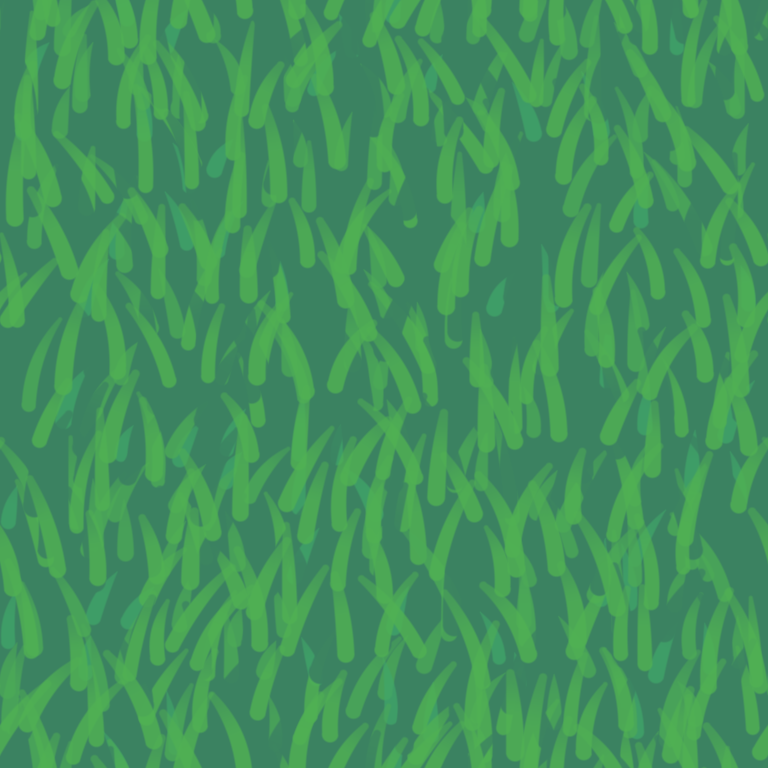
A WebGL 1 fragment shader for this pattern:

```glsl
precision highp float;
uniform vec2 u_resolution;

// Colours
const vec3 SHADE = vec3(0.230, 0.508, 0.380);
const vec3 GRASS = vec3(0.312, 0.692, 0.325);
const vec3 BACK_GRASS = vec3(0.295, 0.665, 0.340);
const vec3 TEAL = vec3(0.250, 0.650, 0.410);

// Whole cells per canvas, one stroke in each
const vec2 SHARD_GRID = vec2(15.0, 13.0);
const vec2 BACK_GRID = vec2(14.0, 10.0);
const vec2 SHADE_GRID = vec2(13.0, 10.0);
const vec2 FRONT_GRID = vec2(17.0, 11.0);

// Shortest length, longest length, root radius, tip radius
const vec4 SHARD_SHAPE = vec4(0.040, 0.085, 0.0100, 0.0005);
const vec4 BACK_SHAPE = vec4(0.075, 0.130, 0.0105, 0.0030);
const vec4 SHADE_SHAPE = vec4(0.080, 0.130, 0.0140, 0.0050);
const vec4 FRONT_SHAPE = vec4(0.078, 0.132, 0.0108, 0.0050);

const float MAX_LEAN = 0.58;     // radians from upright
const float DRIFT_LEAN = 0.25;   // lean shared by neighbours
const float BEND = 0.09;         // bulge as a share of length
const float SOFTNESS = 0.0011;   // edge blur
const float PATCH_CELLS = 5.0;   // scale of sparse and dense areas

vec4 hash4(vec2 p) {
  vec4 q = fract(p.xyxy * vec4(0.1031, 0.1030, 0.0973, 0.1099));
  q += dot(q, q.wzxy + 33.33);
  return fract((q.xxyz + q.yzzw) * q.zywx);
}

// Smooth value noise that wraps at the canvas edge
float wrapNoise(vec2 uv, float cells, float seed) {
  vec2 p = uv * cells;
  vec2 i = floor(p);
  vec2 f = p - i;
  f = f * f * (3.0 - 2.0 * f);
  vec2 lo = mod(i, cells) + seed;
  vec2 hi = mod(i + 1.0, cells) + seed;
  return mix(mix(hash4(lo).x, hash4(vec2(hi.x, lo.y)).x, f.x),
             mix(hash4(vec2(lo.x, hi.y)).x, hash4(hi).x, f.x), f.y);
}

// Arched tapering stroke: x is signed distance, y is position from root to tip
vec2 bladeField(vec2 p, float lean, float len, float bulge, vec2 radii) {
  vec2 axis = vec2(sin(lean), cos(lean));
  float along = dot(p, axis);
  float across = dot(p, vec2(axis.y, -axis.x));
  float t = clamp(along / len, 0.0, 1.0);
  float arch = -sign(lean) * bulge * len * 4.0 * t * (1.0 - t);
  float radius = mix(radii.x, radii.y, t * t);
  return vec2(length(vec2(along - t * len, across - arch)) - radius, t);
}

// Paints a layer, upper rows first; opacity runs from root (x) to tip (y)
vec3 paintLayer(vec3 base, vec2 uv, vec2 grid, vec4 shape, vec3 paint,
                vec3 accent, vec2 opacity, float share, float seed) {
  vec2 home = floor(uv * grid);
  float blur = SOFTNESS + 0.5 / u_resolution.y;
  for (int row = 0; row < 4; row++) {
    for (int col = 0; col < 5; col++) {
      vec2 cell = home + vec2(float(col) - 2.0, 1.0 - float(row));
      vec2 id = mod(cell, grid) + seed;
      vec4 place = hash4(id);
      vec4 look = hash4(id + 57.3);
      vec2 root = (cell + 0.12 + 0.76 * place.xy) / grid;
      float dense = wrapNoise(root, PATCH_CELLS, 11.0);
      float drift = wrapNoise(root, PATCH_CELLS, 71.0) * 2.0 - 1.0;
      float lean = (place.z * 2.0 - 1.0) * MAX_LEAN + drift * DRIFT_LEAN;
      lean = clamp(lean, -0.68, 0.68);
      float len = mix(shape.x, shape.y, place.w);
      vec2 radii = shape.zw * mix(0.85, 1.1, look.x);
      float bulge = BEND * mix(0.3, 1.0, look.y) * smoothstep(0.0, 0.2, abs(lean));
      vec2 field = bladeField(uv - root, lean, len, bulge, radii);

      float cover = 1.0 - smoothstep(-blur, blur, field.x);
      float fade = mix(opacity.x, opacity.y, smoothstep(0.45, 1.0, field.y));
      float present = step(look.z, share * mix(0.75, 1.15, dense));
      vec3 tint = mix(paint, accent, step(0.55, look.w));
      base = mix(base, tint, cover * fade * present);
    }
  }
  return base;
}

void main() {
  vec2 uv = gl_FragCoord.xy / u_resolution;
  vec3 color = SHADE;

  // Pointed shards deep in the grass
  color = paintLayer(color, uv, SHARD_GRID, SHARD_SHAPE, BACK_GRASS, TEAL,
                     vec2(0.75, 0.6), 0.75, 5.0);
  // Rear blades, then shadow strokes that break them up
  color = paintLayer(color, uv, BACK_GRID, BACK_SHAPE, BACK_GRASS, GRASS,
                     vec2(0.82, 0.5), 0.9, 131.0);
  color = paintLayer(color, uv, SHADE_GRID, SHADE_SHAPE, SHADE, SHADE,
                     vec2(0.92, 0.75), 0.85, 227.0);
  // Front blades: translucent, so crossings glow
  color = paintLayer(color, uv, FRONT_GRID, FRONT_SHAPE, GRASS, GRASS,
                     vec2(0.82, 0.5), 0.94, 313.0);

  gl_FragColor = vec4(color, 1.0);
}
```
